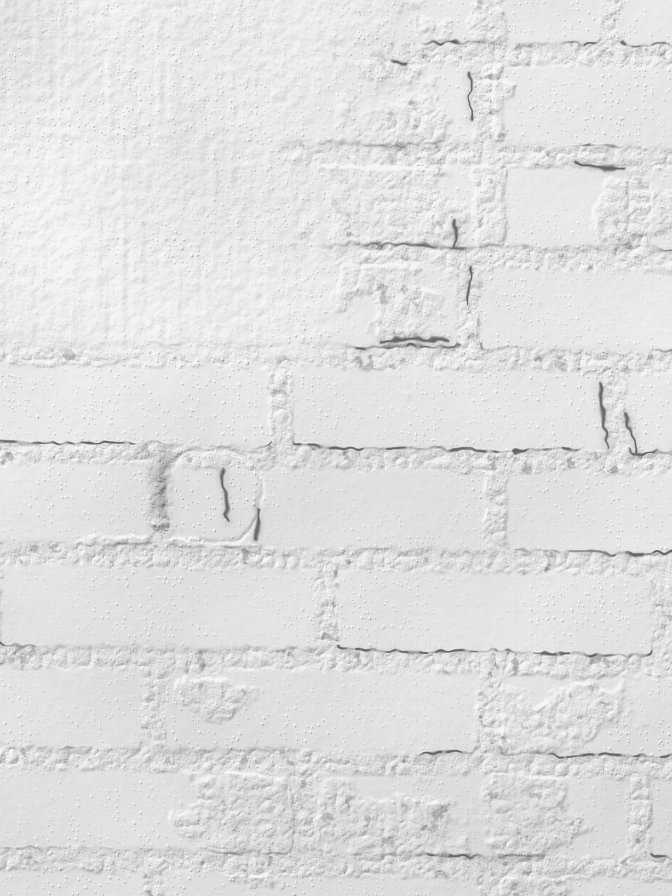
Write a WebGL 2 fragment shader that draws this texture.

```glsl
#version 300 es
precision highp float;
// White painted brick wall with lumpy mortar and plaster over its upper left.
// A height field of bricks, lumps and paint specks is lit from the upper left;
// open gaps under the bricks, pits and scattered cracks are then darkened.
uniform vec2 u_resolution;
out vec4 outColor;

// Lengths are in canvas widths, y runs downwards
const vec2 BRICK = vec2(0.5, 0.151);  // one brick with its joints
const float FIRST_BED = 0.070, TILT = 0.015, MORTAR = 0.017;
const vec2 LIGHT_STEP = vec2(0.0009, 0.0012);
const float PAINT = 0.892, GAP_TONE = 0.40, LUMPS = 0.62, GRAIN = 0.20;
// For each course: position of its joint, openness of the gap below it
const vec2 COURSES[10] = vec2[10](
  vec2(0.411, 0.12), vec2(0.220, 0.0), vec2(0.451, 0.08), vec2(0.200, 0.0),
  vec2(0.417, 0.62), vec2(0.238, 0.04), vec2(0.486, 0.50), vec2(0.229, 0.22),
  vec2(0.451, 0.15), vec2(0.230, 0.10));
// Cracks from xy to zw
const vec4 CRACKS[10] = vec4[10](
  vec4(0.892, 0.570, 0.902, 0.664), vec4(0.932, 0.615, 0.945, 0.672),
  vec4(0.700, 0.110, 0.703, 0.180), vec4(0.680, 0.325, 0.676, 0.365),
  vec4(0.700, 0.395, 0.700, 0.450), vec4(0.565, 0.506, 0.668, 0.506),
  vec4(0.330, 0.700, 0.338, 0.775), vec4(0.388, 0.757, 0.383, 0.800),
  vec4(0.588, 0.093, 0.607, 0.093), vec4(0.855, 0.243, 0.930, 0.252));
// Rough render: center xy, radii zw
const vec4 PATCHES[9] = vec4[9](
  vec4(0.78, 1.20, 0.07, 0.17), vec4(0.37, 1.21, 0.10, 0.08), vec4(0.59, 1.22, 0.13, 0.06),
  vec4(0.58, 0.28, 0.10, 0.22), vec4(0.33, 1.04, 0.06, 0.03), vec4(0.73, 0.19, 0.03, 0.17),
  vec4(0.93, 0.33, 0.06, 0.05), vec4(0.20, 0.82, 0.13, 0.02), vec4(0.87, 1.05, 0.09, 0.04));

float hash(vec2 p) {
  vec3 q = fract(p.xyx * 0.1031);
  q += dot(q, q.yzx + 33.33);
  return fract((q.x + q.y) * q.z);
}
float noise(vec2 p) {
  vec2 i = floor(p), f = fract(p);
  f = f * f * (3.0 - 2.0 * f);
  return mix(mix(hash(i), hash(i + vec2(1, 0)), f.x),
             mix(hash(i + vec2(0, 1)), hash(i + vec2(1, 1)), f.x), f.y);
}
// Layered noise; fold 1 creases it into rounded lumps
float fbm(vec2 p, float fold) {
  float sum = 0.0;
  for (float amp = 0.5; amp > 0.05; amp *= 0.5) {
    float n = noise(p);
    sum += amp * mix(n, abs(2.0 * n - 1.0), fold);
    p = mat2(1.6, 1.2, -1.2, 1.6) * p + 7.3;
  }
  return sum;
}
float roundBox(vec2 p, vec2 halfSize, float r) {
  vec2 q = abs(p) - halfSize + r;
  return length(max(q, 0.0)) + min(max(q.x, q.y), 0.0) - r;
}
// Chipped outlines
vec2 warp(vec2 p) {
  return p + 0.007 * (vec2(noise(p * 13.0), noise(p * 13.0 + 40.0)) - 0.5)
           + 0.007 * (vec2(noise(p * 90.0), noise(p * 90.0 + 90.0)) - 0.5);
}
// x: distance to the brick edge, y: gap and z: soft shade along its lower edge
vec3 bricks(vec2 p) {
  float level = (p.y - FIRST_BED - TILT * p.x) / BRICK.y + 1.0;
  int row = clamp(int(floor(level)), 0, 9);
  vec2 local = (fract(vec2((p.x - COURSES[row].x) / BRICK.x, level)) - 0.5) * BRICK;
  vec2 halfSize = 0.5 * BRICK - MORTAR;
  float d = roundBox(local, halfSize, 0.008);
  float below = smoothstep(-0.009, -0.005, local.y - halfSize.y);
  float open = smoothstep(0.72, 0.95, noise(vec2(p.x * 9.0, row * 5)) + COURSES[row].y);
  float ragged = 0.3 + 0.7 * smoothstep(0.25, 0.6, noise(p * vec2(95.0, 40.0)));
  float line = smoothstep(0.0032, 0.0005, abs(d - 0.001));
  return vec3(d, line * below * open * ragged, below * exp(-pow((d - 0.003) / 0.006, 2.0)));
}
// Plaster coat over the upper left
float plaster(vec2 p) {
  float n = fbm(p * 9.0, 0.0) - 0.47;
  return smoothstep(0.62, 0.44, p.x + 0.4 * n) * smoothstep(0.535, 0.495, p.y + 0.06 * n);
}
// Rounded filling in one brick
float filling(vec2 p) { return roundBox(p - vec2(0.318, 0.738), vec2(0.070, 0.068), 0.055); }

float specks(vec2 p) {
  vec2 i = floor(p), center = 0.27 + 0.46 * vec2(hash(i), hash(i + 31.0));
  float size = 0.12 + 0.15 * hash(i + 57.0);
  return step(0.68, hash(i + 83.0)) * smoothstep(size, 0.0, length(p - i - center));
}
float roughness(vec2 p, float edge) {
  float rough = smoothstep(-0.004, 0.005, edge), ragged = 0.9 * (fbm(p * 22.0, 0.0) - 0.47);
  for (int i = 0; i < 9; i++) {
    float d = length((p - PATCHES[i].xy) / PATCHES[i].zw) + 2.0 * ragged;
    rough = max(rough, 0.85 * smoothstep(1.1, 0.75, d));
  }
  return rough * (1.0 - plaster(p));
}
float height(vec2 p) {
  vec2 w = warp(p);
  float coat = plaster(p), edge = bricks(w).x, rough = roughness(p, edge);
  float h = smoothstep(0.005, -0.004, edge) * (1.0 - 0.9 * coat) * (0.1 + 0.35 * noise(p * 8.0));
  h += rough * (0.12 + LUMPS * fbm(p * 55.0, 1.0)) + 0.25 * coat;
  h += (0.07 + GRAIN * coat) * fbm(p * 85.0, 0.0);
  h += 0.13 * coat * noise(p * vec2(110.0, 8.0)) * exp(-14.0 * pow(p.x - 0.17, 2.0));
  h += 0.20 * (specks(p * 83.0) + specks(p.yx * 117.0 + 9.0)) * noise(p * 11.0);
  return h - 0.2 * exp(-pow(filling(w) / 0.004, 2.0));
}

void main() {
  vec2 uv = gl_FragCoord.xy / u_resolution, p = vec2(uv.x, (1.0 - uv.y) * 4.0 / 3.0), w = warp(p);
  // Paint tone, bright on the plaster, and relief
  vec3 brick = bricks(w);
  float coat = plaster(p), rough = roughness(p, brick.x);
  vec2 glow = (p - vec2(0.18, 0.32)) / vec2(0.20, 0.26);
  float tone = PAINT + 0.012 - 0.022 * p.y + 0.035 * exp(-dot(glow, glow));
  tone += 0.09 * (fbm(p * 4.0, 0.0) - 0.47) - 0.015 * rough;
  float slope = height(p + LIGHT_STEP) - height(p - LIGHT_STEP);
  tone = min(tone + slope * (slope > 0.0 ? 0.7 : 1.05), 0.96);
  // Pits, shade below bricks and left of the filling
  tone -= 0.16 * rough * smoothstep(0.31, 0.20, fbm(p * 60.0 + 5.0, 0.0));
  tone -= 0.07 * brick.z * (1.0 - coat) * noise(p * vec2(14.0, 7.0));
  float side = smoothstep(0.025, 0.0, abs(filling(w) - 0.006)) * smoothstep(0.27, 0.24, p.x);
  tone -= 0.16 * side * smoothstep(0.82, 0.75, p.y);
  // Gaps and cracks
  float dark = brick.y * (1.0 - coat);
  for (int i = 0; i < 10; i++) {
    vec2 a = w - CRACKS[i].xy, b = CRACKS[i].zw - CRACKS[i].xy;
    float d = length(a - b * clamp(dot(a, b) / dot(b, b), 0.0, 1.0));
    dark = max(dark, smoothstep(0.0015 + 0.005 * noise(p * 50.0), 0.0, d));
    tone -= 0.07 * exp(-d * d / 0.00006);
  }
  outColor = vec4(vec3(mix(tone, GAP_TONE, dark)), 1.0);
}
```
